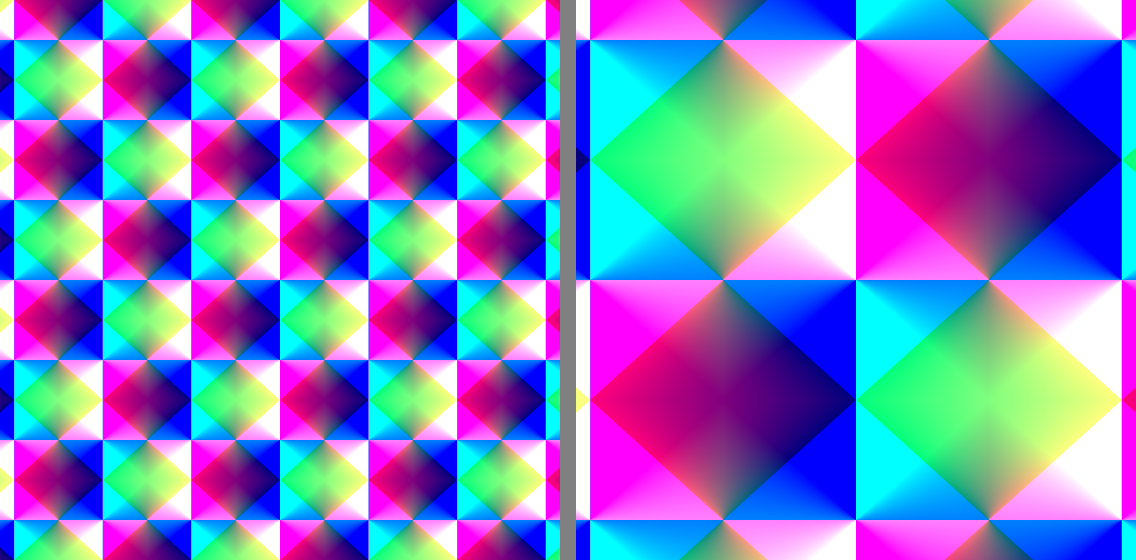
Left: the whole. Right: its middle third, enlarged.
Write a Shadertoy shader that draws this pattern.

```glsl
#define CELLS vec2(6.32, 7.0)
#define DIAMOND_BLUE 0.49
#define CORNER_BLUE 1.0
#define EDGE_SOFTNESS 0.5

const float PI = 3.14159265;

// Alternates between +1 and -1 per cell, with a soft step at each border
vec2 softSquareWave(vec2 p, vec2 pixel) {
    return clamp(sin(PI * p) / (PI * pixel * EDGE_SOFTNESS), -1.0, 1.0);
}

void mainImage(out vec4 fragColor, in vec2 fragCoord) {
    // Grid centred on the canvas
    vec2 p = (fragCoord / iResolution.xy - 0.5) * CELLS;
    vec2 pixel = CELLS / iResolution.xy;

    // Position from the cell centre, and distance to the nearest borders
    vec2 local = fract(p) - 0.5;
    vec2 border = max(0.5 - abs(local), 1e-4);

    // Checkerboard polarity: +1 for light cells, -1 for dark ones
    vec2 wave = softSquareWave(p, pixel);
    float polarity = -wave.x * wave.y;

    // Red sweeps across the diamond, green fans out from the corners
    float sweep = clamp(local.x / border.y, -1.0, 1.0);
    float fan = min(border.y / border.x, 1.0);

    // Blue drops inside the diamond
    float softness = EDGE_SOFTNESS * length(pixel);
    float diamond = smoothstep(-softness, softness, border.x + border.y - 0.5);

    vec2 redGreen = 0.5 + 0.5 * polarity * vec2(sweep, fan);
    fragColor = vec4(redGreen, mix(CORNER_BLUE, DIAMOND_BLUE, diamond), 1.0);
}
```
